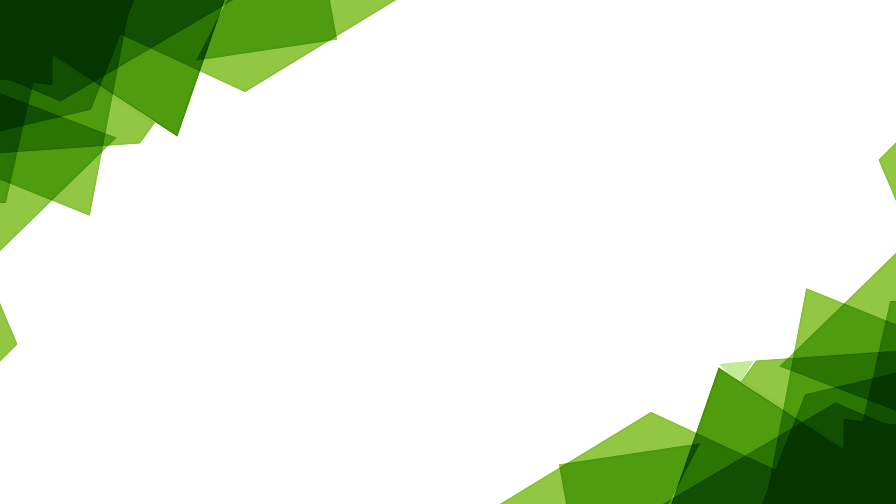
Give the GLSL for this background, as a WebGL 1 fragment shader.

```glsl
precision highp float;
// Overlapping translucent green shards in two opposite corners of a white field.

uniform vec2 u_resolution;

const vec2 CANVAS = vec2(7.68, 4.32);
const vec3 WHITE  = vec3(1.0);
const vec3 PALE   = vec3(0.76, 0.92, 0.60);
const vec3 LIME   = vec3(0.57, 0.78, 0.26);
const vec3 LEAF   = vec3(0.31, 0.61, 0.06);
const vec3 GRASS  = vec3(0.17, 0.46, 0.01);
const vec3 FOREST = vec3(0.07, 0.31, 0.01);
const vec3 DEEP   = vec3(0.02, 0.21, 0.00);

// Signed distance to the line a-b, positive on its outer side
float edge(vec2 p, vec2 a, vec2 b) {
  vec2 e = b - a;
  return dot(p - a, vec2(e.y, -e.x)) / length(e);
}

float quad(vec2 p, vec2 a, vec2 b, vec2 c, vec2 d) {
  return max(max(edge(p, a, b), edge(p, b, c)),
             max(edge(p, c, d), edge(p, d, a)));
}

float coverage(float dist, float pixel) {
  return 1.0 - smoothstep(-0.6 * pixel, 0.6 * pixel, dist);
}

// One translucent layer with a faintly denser rim
float shard(vec2 p, float pixel, vec2 a, vec2 b, vec2 c, vec2 d) {
  float dist = quad(p, a, b, c, d);
  return coverage(dist, pixel) * (1.0 + 0.2 * smoothstep(-0.025, 0.0, dist));
}

// Number of stacked layers to colour
vec3 stackColor(float depth) {
  vec3 color = mix(WHITE, LIME, clamp(depth, 0.0, 1.0));
  color = mix(color, LEAF, clamp(depth - 1.0, 0.0, 1.0));
  color = mix(color, GRASS, clamp(depth - 2.0, 0.0, 1.0));
  color = mix(color, FOREST, clamp(depth - 3.0, 0.0, 1.0));
  return mix(color, DEEP, clamp(depth - 4.0, 0.0, 1.0));
}

// Layers of the cluster, measured right and down from its corner
float cluster(vec2 p, float px) {
  vec2 corner = vec2(-0.1);
  // Long shards along the horizontal border
  float depth = shard(p, px, vec2(3.56, -0.1), vec2(2.10, 0.79), vec2(0.18, -0.1), vec2(1.0, -1.0));
  depth += shard(p, px, vec2(2.81, -0.1), vec2(2.89, 0.34), vec2(1.68, 0.52), vec2(2.0, -0.1));
  depth += shard(p, px, vec2(2.17, -0.1), vec2(0.52, 0.87), vec2(-0.1, 0.61), corner);
  // Central pair, the upper one twice as dense
  depth += 2.0 * shard(p, px, vec2(1.96, -0.1), vec2(1.52, 1.17), vec2(-0.1, 0.11), corner);
  depth += shard(p, px, vec2(1.33, 1.05), vec2(1.20, 1.23), vec2(-0.1, 1.32), vec2(-0.1, 0.11));
  // Shards along the vertical border
  depth += shard(p, px, vec2(1.14, -0.1), vec2(0.77, 1.85), vec2(-0.1, 1.50), corner);
  depth += shard(p, px, vec2(1.00, 1.18), vec2(-0.1, 2.25), vec2(-0.2, 1.5), vec2(-0.1, 0.76));
  depth += shard(p, px, vec2(1.19, -0.1), vec2(0.78, 0.94), vec2(-0.1, 1.15), corner);
  // Dark corner pieces
  depth += shard(p, px, vec2(0.47, -0.1), vec2(0.05, 1.74), vec2(-0.1, 1.74), corner);
  depth += shard(p, px, vec2(0.45, -0.1), vec2(0.45, 0.73), vec2(-0.1, 0.67), corner);
  // Detached splinter
  depth += shard(p, px, vec2(0.15, 2.95), vec2(-0.1, 3.20), vec2(-0.2, 2.8), vec2(-0.1, 2.36));
  return depth;
}

void main() {
  vec2 uv = gl_FragCoord.xy / u_resolution;
  float pixel = CANVAS.y / u_resolution.y;

  // Half-turn symmetry about the centre
  vec2 p = vec2(uv.x, 1.0 - uv.y);
  float lowerRight = step(1.0, p.x + p.y);
  p = mix(p, 1.0 - p, lowerRight) * CANVAS;

  vec3 color = stackColor(cluster(p, pixel));

  // Pale glint in the notch of the lower right cluster
  float glint = quad(p, vec2(1.52, 1.20), vec2(1.22, 1.23), vec2(1.33, 1.05), vec2(1.43, 1.11));
  color = mix(color, PALE, lowerRight * coverage(glint, pixel));

  gl_FragColor = vec4(color, 1.0);
}
```
